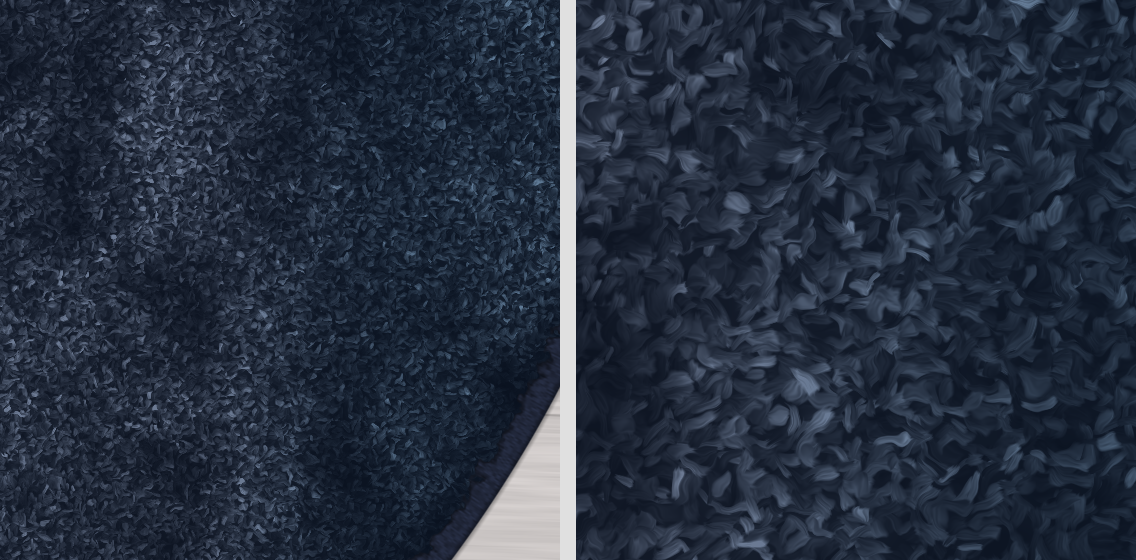
Left: the whole. Right: its middle third, enlarged.
A Shadertoy shader for this texture:

```glsl
#define TUFT_DENSITY 64.0
#define TUFT_LAYERS 4
#define RUG_CENTER vec2(-1.039, 1.373)
#define RUG_RADIUS 2.3
#define BINDING_WIDTH 0.050
#define PILE_DARK vec3(0.035, 0.062, 0.112)
#define PILE_LIGHT vec3(0.305, 0.36, 0.44)
#define BINDING_COLOR vec3(0.13, 0.155, 0.23)
#define FLOOR_COLOR vec3(0.81, 0.79, 0.785)

vec3 hash3(vec2 p) {
    vec3 q = fract(vec3(p.xyx) * vec3(0.1031, 0.1030, 0.0973));
    q += dot(q, q.yxz + 33.33);
    return fract((q.xxy + q.yzz) * q.zyx);
}

float noise(vec2 p) {
    vec2 i = floor(p), f = fract(p);
    f = f * f * (3.0 - 2.0 * f);
    return mix(mix(hash3(i).x, hash3(i + vec2(1, 0)).x, f.x),
               mix(hash3(i + vec2(0, 1)).x, hash3(i + vec2(1, 1)).x, f.x), f.y);
}

vec2 noise2(vec2 p) {
    return vec2(noise(p), noise(p + 19.7)) - 0.5;
}

float fbm(vec2 p) {
    float sum = 0.0, amp = 0.5;
    for (int i = 0; i < 4; i++) {
        sum += amp * noise(p);
        p = mat2(1.6, 1.2, -1.2, 1.6) * p + 7.3;
        amp *= 0.5;
    }
    return sum / 0.9375;
}

float blob(vec2 p, vec2 center, float radius) {
    vec2 d = (p - center) / radius;
    return exp(-dot(d, d));
}

// Broad light and dark areas where the pile is brushed
float brushedTone(vec2 p) {
    vec2 w = p + 0.09 * (vec2(fbm(p * 6.0), fbm(p * 6.0 + 31.0)) - 0.5);
    w += 0.02 * noise2(p * 34.0);
    float tone = 0.41 + 0.75 * (fbm(w * 6.5 + 3.0) - 0.5);
    tone -= 0.07 * smoothstep(0.4, 0.65, w.x);
    tone += 0.17 * blob(w, vec2(0.34, 0.71), 0.17);
    tone += 0.12 * blob(w, vec2(0.13, 0.25), 0.18);
    tone += 0.08 * blob(w, vec2(0.90, 0.75), 0.20);
    tone -= 0.27 * blob(w, vec2(0.65, 0.74), 0.12);
    tone -= 0.16 * blob(w, vec2(0.11, 0.63), 0.09);
    tone -= 0.15 * blob(w, vec2(0.33, 0.41), 0.10);
    return max(tone, 0.07);
}

// Overlapping blunt yarn ends with frayed outlines, deep layers first
float tufts(vec2 p) {
    float shade = 0.12;
    float lean = 0.5 + 1.8 * (noise(p * 9.0) - 0.5);
    float soft = 0.5 * TUFT_DENSITY / iResolution.y;
    p += 0.009 * noise2(p * 55.0) + 0.0045 * noise2(p * 135.0);
    for (int layer = 0; layer < TUFT_LAYERS; layer++) {
        float height = float(layer) / float(TUFT_LAYERS - 1);
        vec2 q = p * TUFT_DENSITY * (1.0 + 0.2 * height) + 17.37 * float(layer);
        vec2 base = floor(q);
        for (int k = 0; k < 9; k++) {
            vec2 cell = base + vec2(k % 3 - 1, k / 3 - 1);
            vec3 place = hash3(cell + 41.0 * float(layer));
            vec3 form = hash3(cell + 97.0 + 23.0 * float(layer));
            float angle = lean + 2.6 * (place.z - 0.5);
            vec2 d = q - cell - place.xy;
            d = vec2(dot(d, vec2(cos(angle), sin(angle))),
                     dot(d, vec2(-sin(angle), cos(angle))));
            float len = mix(0.45, 0.9, form.x);
            float along = clamp(d.x / len, -1.0, 1.0);
            float width = mix(0.2, 0.4, form.y) * (1.0 + 0.25 * along);
            float fiber = noise(d * vec2(2.5, 13.0) + cell * 5.0);
            float edge = length(vec2(along * along, d.y / width));
            edge = max(edge, abs(d.x) / len) + 0.25 * (fiber - 0.5);
            float cover = 1.0 - smoothstep(0.6 - soft, 1.0, edge);
            float tone = (0.22 + 0.78 * pow(form.z, 1.2)) * (0.78 + 0.22 * along);
            tone *= mix(0.5, 1.0, height) * (1.0 - 0.25 * d.y / width);
            tone += 0.25 * step(0.965, form.z);
            tone *= 0.75 + 0.5 * fiber;
            shade = mix(shade, tone, cover);
        }
    }
    return shade;
}

vec3 pileColor(vec2 p, float edgeShadow) {
    // Clumps of tufts open into dark hollows
    float clump = 0.6 * noise(p * 48.0 + 5.0) + 0.4 * noise(p * 95.0);
    float t = brushedTone(p) * tufts(p) / 0.385 * edgeShadow;
    t *= 0.62 + 0.76 * clump;
    vec3 color = mix(PILE_DARK, PILE_LIGHT, min(t, 1.4));
    float coolness = smoothstep(0.35, 0.75, p.x);
    return color * mix(vec3(1.03, 1.0, 1.01), vec3(0.9, 1.0, 1.03), coolness);
}

// Pale boards with thin, nearly horizontal grain
vec3 floorColor(vec2 p) {
    float y = p.y + 0.03 * p.x + 0.006 * noise(p * vec2(9.0, 25.0));
    float grain = noise(vec2(p.x * 5.0, y * 160.0));
    float fine = noise(vec2(p.x * 12.0, y * 380.0));
    float seam = 1.0 - smoothstep(0.0008, 0.003, abs(p.y + 0.03 * p.x - 0.288));
    return FLOOR_COLOR * (0.93 + 0.08 * grain + 0.05 * fine - 0.16 * seam);
}

void mainImage(out vec4 fragColor, in vec2 fragCoord) {
    vec2 p = fragCoord / iResolution.y;
    float pixel = 1.0 / iResolution.y;
    vec2 radial = p - RUG_CENTER;
    float rim = length(radial) - RUG_RADIUS;
    float arc = atan(radial.y, radial.x) * RUG_RADIUS;

    // Woven binding, rounded towards its outer side
    float weave = noise(vec2(arc * 330.0, rim * 130.0));
    float roundness = 1.0 - 0.35 * smoothstep(-0.012, 0.0, rim);
    vec3 binding = BINDING_COLOR * (0.8 + 0.4 * weave) * roundness;

    // Ragged pile edge casts a shadow on the binding
    float ragged = 0.026 * (noise(p * 55.0) - 0.5) + 0.014 * (noise(p * 140.0) - 0.5);
    float pileEdge = rim + BINDING_WIDTH + ragged;
    binding *= 0.55 + 0.45 * smoothstep(0.0, 0.014, pileEdge);
    float edgeShadow = mix(1.0, 0.42, smoothstep(-0.07, -0.005, pileEdge));

    vec3 color = floorColor(p) * (0.72 + 0.28 * smoothstep(0.0, 0.010, rim));
    color = mix(color, binding, 1.0 - smoothstep(-pixel, pixel, rim));
    color = mix(color, pileColor(p, edgeShadow),
                1.0 - smoothstep(-0.002 - pixel, 0.002 + pixel, pileEdge));
    fragColor = vec4(color, 1.0);
}
```
